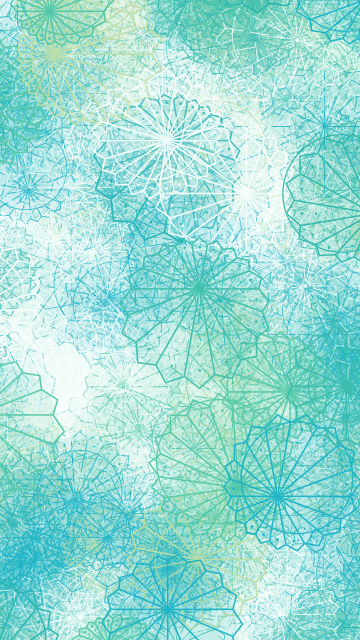
Give the GLSL for this pattern, as a Shadertoy shader.

```glsl
// Overlapping tangles of spoked, scalloped parasol flowers in aqua, green and white ink
#define FINE_LAYERS 10
#define BOLD_LAYERS 2
#define FINE_CELL 0.25
#define BOLD_CELL 0.36
#define FINE_WIDTH 0.0013
#define BOLD_WIDTH 0.0021
#define BOLD_CHANCE 0.55
#define WHITE_SHARE 0.54
#define HUB_SHIFT 0.5

const float TAU = 6.2831853;
const vec3 WHITE = vec3(0.97, 0.995, 0.985);
const vec3 PALE  = vec3(0.79, 0.94, 0.91);
const vec3 TEAL  = vec3(0.16, 0.71, 0.68);
const vec3 CYAN  = vec3(0.10, 0.70, 0.78);
const vec3 GREEN = vec3(0.33, 0.79, 0.65);
const vec3 LIME  = vec3(0.74, 0.87, 0.65);

vec3 hash3(vec3 p) {
    p = fract(p * vec3(0.1031, 0.1030, 0.0973));
    p += dot(p, p.yxz + 33.33);
    return fract((p.xxy + p.yxx) * p.zyx);
}

float gradDot(vec2 cell, vec2 f) {
    return dot(hash3(vec3(cell, 7.0)).xy * 2.0 - 1.0, f);
}

// Gradient noise, roughly -0.6 to 0.6
float noise(vec2 p) {
    vec2 i = floor(p), f = fract(p), u = f * f * (3.0 - 2.0 * f), e = vec2(1, 0);
    return mix(mix(gradDot(i, f), gradDot(i + e.xy, f - e.xy), u.x),
               mix(gradDot(i + e.yx, f - e.yx), gradDot(i + 1.0, f - 1.0), u.x), u.y);
}

vec2 dir(float a) { return vec2(cos(a), sin(a)); }

float segment(vec2 p, vec2 a, vec2 b) {
    vec2 ab = b - a;
    return length(p - a - ab * clamp(dot(p - a, ab) / dot(ab, ab), 0.0, 1.0));
}

float cover(float d, float halfWidth) {
    return clamp((halfWidth - d) * iResolution.x + 0.5, 0.0, 1.0);
}

// Ray from the off-centre hub to the rim circle
vec2 rim(vec2 hub, float a, float radius) {
    vec2 d = dir(a);
    float b = dot(hub, d);
    return d * (sqrt(b * b + radius * radius - dot(hub, hub)) - b);
}

// Returns line coverage in x and body coverage in y
vec2 flower(vec2 p, float radius, vec3 rnd, float width, bool bold) {
    vec2 hub = radius * HUB_SHIFT * rnd.x * dir(TAU * rnd.y);
    vec2 q = p - hub;
    float count = floor(mix(15.0, 25.0, rnd.z)), sector = TAU / count;
    float a = floor(atan(q.y, q.x) / sector) * sector;

    // Notches on the spokes, a pointed tip between them
    vec2 left = rim(hub, a, radius) * 0.89;
    vec2 tip = rim(hub, a + 0.5 * sector, radius);
    vec2 right = rim(hub, a + sector, radius) * 0.89;
    float spokes = min(segment(q, vec2(0), left), segment(q, vec2(0), right));
    float edge = min(segment(q, left, tip), segment(q, tip, right));
    float line = cover(min(spokes, edge), width);

    // Scratchy gaps in the fine drawings
    if (!bold) line *= smoothstep(-0.22, 0.02, noise(q * 42.0 + rnd.xy * 90.0));

    // Rings, beads and the hub
    float ring = abs(length(p + hub * 0.3) - radius * mix(0.6, 0.95, rnd.x));
    if (rnd.y > 0.45) line = max(line, cover(ring, width * 0.8));
    float beads = min(length(q - tip * 0.82), length(q - tip * 0.66) + 0.001);
    line = max(line, cover(beads, width * 1.7) * step(0.35, rnd.z));
    line = max(line, cover(length(q), width * 4.2));

    float body = cover(length(p) - radius * 0.93, 0.0);
    return vec2(line, body);
}

vec3 inkColour(vec2 centre, float pick) {
    float region = noise(centre * 2.6 + 4.0) + (pick - 0.5) * 0.9;
    vec3 ink = mix(GREEN, TEAL, smoothstep(-0.4, -0.05, region));
    ink = mix(ink, CYAN, smoothstep(0.0, 0.25, region));
    return mix(ink, LIME, step(0.9, fract(pick * 17.0)));
}

void mainImage(out vec4 fragColor, in vec2 fragCoord) {
    vec2 uv = fragCoord / iResolution.x;

    // Watery ground
    vec3 col = mix(PALE, WHITE, smoothstep(-0.1, 0.4, noise(uv * 4.0)));
    col = mix(col, LIME, 0.5 * smoothstep(0.1, 0.5, noise(uv * 3.0 + 20.0)));

    for (int i = 0; i < FINE_LAYERS + BOLD_LAYERS; i++) {
        bool bold = i >= FINE_LAYERS;
        float layer = float(i), size = bold ? BOLD_CELL : FINE_CELL;
        float width = bold ? BOLD_WIDTH : FINE_WIDTH;
        vec2 shift = vec2(0.37, 0.61) * layer + 3.0;
        vec2 home = floor((uv + shift) / size);

        for (int k = 0; k < 9; k++) {
            vec2 cell = home + vec2(k % 3 - 1, k / 3 - 1);
            vec3 place = hash3(vec3(cell, layer + 1.0));
            vec3 shape = hash3(vec3(cell, layer + 51.0));
            vec3 look = hash3(vec3(cell, layer + 101.0));
            vec2 centre = (cell + place.xy) * size - shift;
            float radius = size * (bold ? mix(0.38, 0.6, place.z) : mix(0.42, 0.85, place.z));
            vec2 p = uv - centre;
            if (length(p) > radius * 1.06 || (bold && look.z > BOLD_CHANCE)) continue;

            float share = bold ? 0.15 : WHITE_SHARE + 0.7 * noise(centre * 2.3 + 11.0);
            vec3 ink = look.x < share ? WHITE : inkColour(centre, look.y);
            vec2 mark = flower(p, radius, shape, width, bold);
            col = mix(col, ink, mark.y * (bold ? 0.12 : 0.09));
            col = mix(col, ink, mark.x * (bold ? 0.95 : 0.88));
        }
    }
    fragColor = vec4(col, 1.0);
}
```
